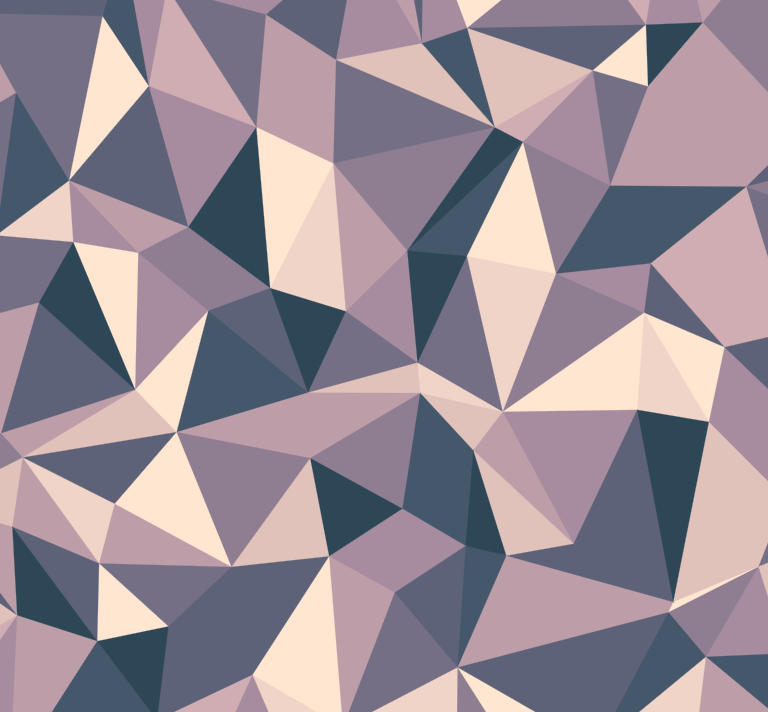
Write a WebGL 1 fragment shader that draws this background.

```glsl
precision highp float;

// Low-poly mosaic of flat triangles in a ramp from deep teal through mauve to cream.
// One vertex is scattered in each cell of a tilted grid; every quad of four vertices
// is split along its safer diagonal, and triangles are blended by edge coverage.

uniform vec2 u_resolution;

const float CELLS = 7.6;        // grid cells per canvas height
const float TILT = 0.47;        // grid rotation in radians
const float JITTER = 0.92;      // vertex scatter, below 1 keeps the mesh unfolded
const float EDGE_WIDTH = 1.2;   // edge smoothing in pixel footprints
const float TONE_NOISE = 0.3;   // randomness added to the even spread of tones
const vec2 SEED = vec2(17.0, 43.0);
const vec2 SPREAD = vec2(0.7549, 0.5698);  // low-discrepancy steps

float hash(vec2 p) {
    return fract(sin(dot(p, vec2(127.1, 311.7))) * 43758.5453);
}

float cross2(vec2 a, vec2 b) {
    return a.x * b.y - a.y * b.x;
}

// Vertex belonging to a grid cell
vec2 vertexOf(vec2 cell) {
    vec2 id = cell + SEED;
    vec2 random = vec2(hash(id), hash(id + 71.3));
    return cell + 0.5 + JITTER * (random - 0.5);
}

// Tone in 0..1 to ramp colour; thresholds set the share of each colour
vec3 palette(float tone) {
    if (tone < 0.095) return vec3(0.18, 0.28, 0.34);
    if (tone < 0.19) return vec3(0.27, 0.34, 0.42);
    if (tone < 0.31) return vec3(0.365, 0.385, 0.475);
    if (tone < 0.40) return vec3(0.46, 0.435, 0.525);
    if (tone < 0.49) return vec3(0.56, 0.49, 0.57);
    if (tone < 0.60) return vec3(0.65, 0.55, 0.62);
    if (tone < 0.75) return vec3(0.74, 0.62, 0.66);
    if (tone < 0.80) return vec3(0.815, 0.68, 0.70);
    if (tone < 0.86) return vec3(0.88, 0.76, 0.73);
    if (tone < 0.925) return vec3(0.94, 0.83, 0.78);
    return vec3(1.0, 0.90, 0.82);
}

vec3 triangleColor(vec2 cell, vec2 steps, float salt) {
    float noise = TONE_NOISE * hash(cell + SEED + salt);
    return palette(fract(dot(cell, steps) + noise + salt));
}

// Signed distance to the line a-b, positive on its left
float edgeDistance(vec2 p, vec2 a, vec2 b) {
    vec2 along = b - a;
    return cross2(along, p - a) / length(along);
}

// Smoothed coverage of a counter-clockwise triangle
float coverage(vec2 p, vec2 a, vec2 b, vec2 c, float width) {
    float inside = min(edgeDistance(p, a, b),
                       min(edgeDistance(p, b, c), edgeDistance(p, c, a)));
    return clamp(0.5 + inside / width, 0.0, 1.0);
}

// Twice the signed area of a triangle
float doubleArea(vec2 a, vec2 b, vec2 c) {
    return cross2(b - a, c - a);
}

void main() {
    // Tilted grid coordinates, centred on the canvas
    vec2 centred = (gl_FragCoord.xy - 0.5 * u_resolution) / u_resolution.y;
    float co = cos(TILT);
    float si = sin(TILT);
    vec2 p = CELLS * mat2(co, si, -si, co) * centred;
    float width = EDGE_WIDTH * CELLS / u_resolution.y;

    vec3 colorSum = vec3(0.0);
    float weightSum = 0.0;

    // Only four quads can reach this point
    for (int j = 0; j < 2; j++) {
        for (int i = 0; i < 2; i++) {
            vec2 cell = floor(p) - vec2(float(i), float(j));
            vec2 a = vertexOf(cell);
            vec2 b = vertexOf(cell + vec2(1.0, 0.0));
            vec2 c = vertexOf(cell + vec2(1.0, 1.0));
            vec2 d = vertexOf(cell + vec2(0.0, 1.0));

            // Split along the diagonal whose smaller triangle is larger
            float splitAC = min(doubleArea(a, b, c), doubleArea(a, c, d));
            float splitBD = min(doubleArea(a, b, d), doubleArea(b, c, d));
            bool useAC = splitAC > splitBD;
            vec2 firstTip = useAC ? c : d;
            vec2 secondBase = useAC ? a : b;

            float first = coverage(p, a, b, firstTip, width);
            float second = coverage(p, secondBase, c, d, width);
            colorSum += first * triangleColor(cell, SPREAD, 0.13)
                      + second * triangleColor(cell, SPREAD.yx, 5.61);
            weightSum += first + second;
        }
    }

    gl_FragColor = vec4(colorSum / max(weightSum, 0.0001), 1.0);
}
```
